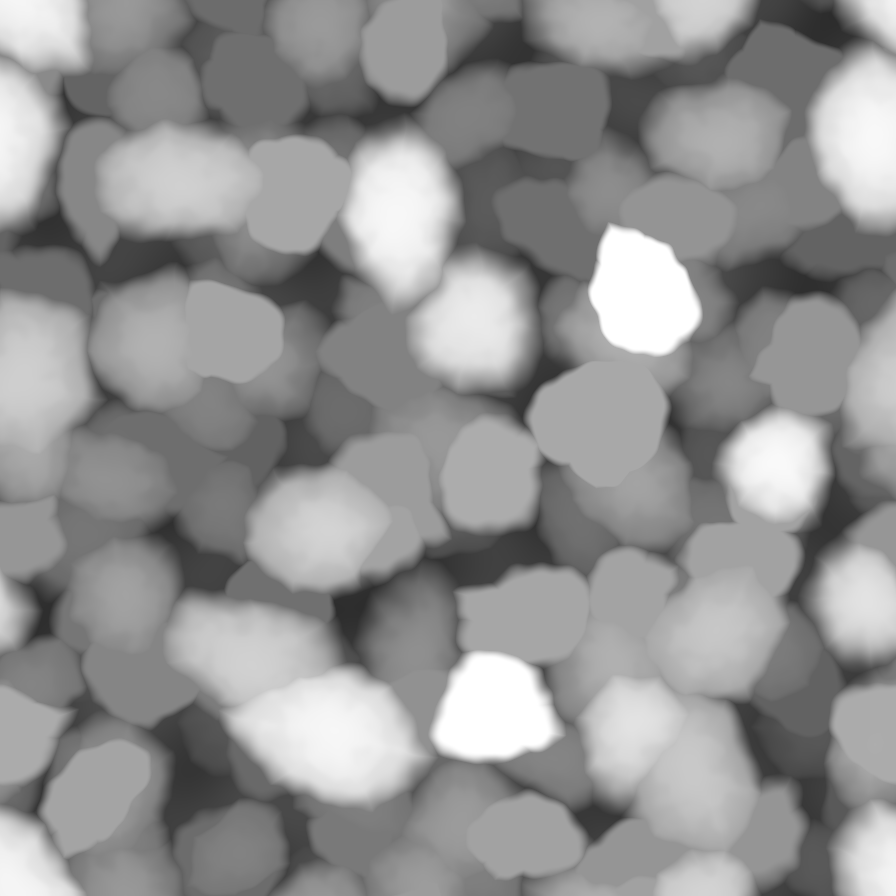
Write a Shadertoy shader that draws this texture map.

```glsl
// Tiling grey height map of heaped pebbles: soft domes, flat-topped chips and dark gaps.

const float PI = 3.14159265;
const float TAU = 6.2831853;
const vec2 TILE_SHIFT = vec2(0.926, 0.286); // puts the tile border across stone centres

// Integer hash: three random values in 0..1 for a cell that wraps after "count" cells.
vec3 cellHash(vec2 cell, float count, float seed) {
    vec2 wrapped = floor(mod(cell + 0.5, count));
    uvec3 v = uvec3(vec3(wrapped, seed)) * 1664525u + 1013904223u;
    v.x += v.y * v.z; v.y += v.z * v.x; v.z += v.x * v.y;
    v ^= v >> 16u;
    v.x += v.y * v.z; v.y += v.z * v.x; v.z += v.x * v.y;
    return vec3(v >> 8u) / 16777216.0;
}

// Gradient at one lattice corner, projected on the offset from it.
float cornerSlope(vec2 cell, vec2 offset, float count, float seed) {
    float angle = TAU * cellHash(cell, count, seed).x;
    return dot(vec2(cos(angle), sin(angle)), offset);
}

// Wrapping gradient noise, about -0.7..0.7, with "count" lattice cells per tile.
float gradientNoise(vec2 uv, float count, float seed) {
    vec2 p = uv * count;
    vec2 i = floor(p), f = p - i;
    vec2 w = f * f * f * (f * (f * 6.0 - 15.0) + 10.0);
    vec2 e = vec2(1.0, 0.0);
    float low = mix(cornerSlope(i, f, count, seed),
                    cornerSlope(i + e.xy, f - e.xy, count, seed), w.x);
    float high = mix(cornerSlope(i + e.yx, f - e.yx, count, seed),
                     cornerSlope(i + e.xx, f - e.xx, count, seed), w.x);
    return mix(low, high, w.y);
}

// Radial distance to an elongated, faceted stone with one pointed spur; 1 at its outline.
float stoneDistance(vec2 p, float radius, float facet, float spur, vec3 rnd) {
    float turn = TAU * rnd.x;
    float c = cos(turn), s = sin(turn);
    float stretch = mix(1.0, 1.2, rnd.y);
    vec2 q = mat2(c, -s, s, c) * p * vec2(1.0 / stretch, stretch) / radius;
    float angle = atan(q.y, q.x + 1e-6);
    float sides = 6.0 + floor(rnd.z * 3.0);
    float polygon = cos((fract(angle * sides / TAU) - 0.5) * TAU / sides);
    float spurAngle = abs(mod(angle - TAU * rnd.z * 7.0 + PI, TAU) - PI);
    float outline = 1.0 + 0.06 * sin(2.0 * angle + 9.0 * rnd.y)
                  + 0.05 * sin(3.0 * angle + 17.0 * rnd.z)
                  + spur * max(0.0, 1.0 - spurAngle / 0.42);
    return length(q) * mix(1.0, polygon, facet) / outline;
}

// Highest stone of one scattered layer. "fall" is the drop from crown to rim (0 = flat).
// Every stone must reach less than 1.15 cells, so that 3 by 3 cells cover it.
float stoneLayer(vec2 uv, float count, float seed, float radius, vec2 tops,
                 float fall, float brightShare, float grain) {
    vec2 home = floor(uv * count);
    bool isFlat = fall == 0.0;
    float height = 0.0;
    for (int y = -1; y <= 1; y++)
    for (int x = -1; x <= 1; x++) {
        vec2 cell = home + vec2(x, y);
        vec3 place = cellHash(cell, count, seed);
        vec3 shape = cellHash(cell, count, seed + 1.0);
        vec3 tone = cellHash(cell, count, seed + 2.0);
        vec2 center = (cell + 0.5 + 0.7 * (place.xy - 0.5)) / count;
        float size = radius * mix(0.8, 1.1, place.z);
        float d = stoneDistance(uv - center, size, isFlat ? 0.15 : 0.7,
                                isFlat ? 0.34 : 0.03, shape);

        float top = tone.y < brightShare ? 1.0 : mix(tops.x, tops.y, tone.x);
        float drop = fall * mix(0.7, 1.25, tone.z);
        float crown = 1.0 - smoothstep(0.26, 0.5, d + 0.3 * grain);
        float surface = top - drop * d * d + 0.06 * fall * crown;
        float softness = isFlat ? mix(0.2, 0.5, tone.z) : mix(0.4, 0.65, shape.z);
        float cover = 1.0 - smoothstep(1.0 - softness, 1.0, d);
        height = max(height, surface * cover);
    }
    return height;
}

void mainImage(out vec4 fragColor, in vec2 fragCoord) {
    vec2 uv = fragCoord / iResolution.xy + TILE_SHIFT;

    // Ragged outlines: a broad bend plus fine teeth.
    float grain = gradientNoise(uv, 48.0, 11.0);
    vec2 bend = vec2(gradientNoise(uv, 12.0, 21.0), gradientNoise(uv, 12.0, 22.0));
    vec2 teeth = vec2(gradientNoise(uv, 40.0, 23.0), gradientNoise(uv, 40.0, 24.0));
    vec2 p = uv + 0.014 * bend + 0.006 * teeth;

    // Shadowed ground, low filler stones, domes, then flat chips; the highest one shows.
    float height = 0.23 + 0.12 * gradientNoise(uv, 9.0, 31.0);
    height = max(height, stoneLayer(p, 8.0, 41.0, 0.088, vec2(0.32, 0.53), 0.14, 0.0, grain));
    height = max(height, stoneLayer(p, 6.0, 51.0, 0.118, vec2(0.5, 0.97), 0.36, 0.0, grain));
    height = max(height, stoneLayer(p, 7.0, 61.0, 0.082, vec2(0.35, 0.69), 0.0, 0.06, grain));

    fragColor = vec4(vec3(clamp(height, 0.0, 1.0)), 1.0);
}
```
